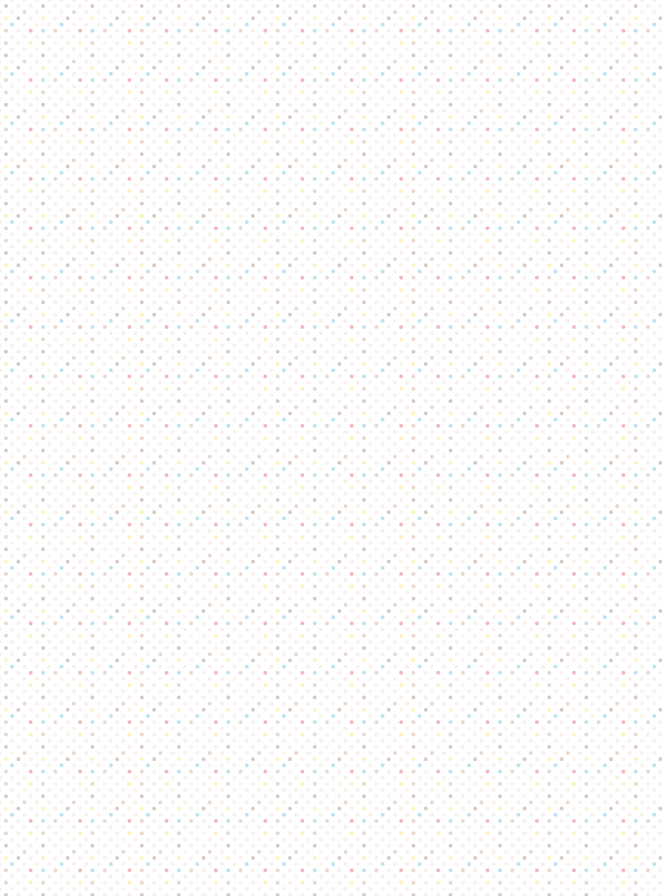
A WebGL 2 fragment shader for this pattern:

```glsl
#version 300 es
precision highp float;

uniform vec2 u_resolution;
out vec4 fragColor;

const vec3 PAPER  = vec3(1.0);
const vec3 ROSE   = vec3(0.95, 0.72, 0.75);
const vec3 SKY    = vec3(0.74, 0.89, 0.94);
const vec3 LEMON  = vec3(1.0, 0.95, 0.74);
const vec3 TAUPE  = vec3(0.85, 0.79, 0.76);
const vec3 BEIGE  = vec3(0.91, 0.85, 0.81);

float hash(vec2 p) {
    return fract(sin(dot(p, vec2(127.1, 311.7))) * 43758.5453);
}

// Colour of a lattice dot; the tile is 22 columns by 8 rows
vec3 dotColor(vec2 cell) {
    // Each tile holds three motifs, 8, 8 and 6 columns wide
    float column = mod(cell.x - 5.0, 22.0);
    float width = column < 15.5 ? 8.0 : 6.0;
    int fromLeft = int(mod(column, 8.0) + 0.5);
    int fromRight = fromLeft - int(width);
    int row = int(mod(cell.y + 3.0, 8.0) + 0.5) - 3;

    // Accents under the motif's left edge
    if (fromLeft == 0 && row == 0) return ROSE;
    if (fromLeft == 0 && row == 2) return LEMON;

    // Rising diagonal of four dots
    if (row <= 0 && fromRight + row == -4) {
        if (row == -1) return SKY;
        return row == -2 ? TAUPE : BEIGE;
    }

    // Second column of accents
    if (fromLeft == 2) {
        if (row == -2) return LEMON;
        if (row == 0) return SKY;
        if (row == 2) return BEIGE;
        if (row == 4) return TAUPE;
    }

    // Pale filler, between blush and cream
    float tint = hash(vec2(column, float(row)));
    return mix(vec3(0.965, 0.938, 0.93), vec3(0.968, 0.955, 0.932), tint);
}

void main() {
    // Lattice coordinates, counted from the top left
    vec2 fromTop = vec2(gl_FragCoord.x, u_resolution.y - gl_FragCoord.y);
    float pixel = 145.13 / u_resolution.y;
    vec2 p = fromTop * pixel + vec2(0.03, -4.97);
    vec2 cell = floor(p + 0.5);

    // Dots sit on every other lattice point
    float present = mod(cell.x + cell.y, 2.0);
    float distanceToEdge = length(p - cell) - 0.31;
    float coverage = present * clamp(0.5 - distanceToEdge / pixel, 0.0, 1.0);

    fragColor = vec4(mix(PAPER, dotColor(cell), coverage), 1.0);
}
```
